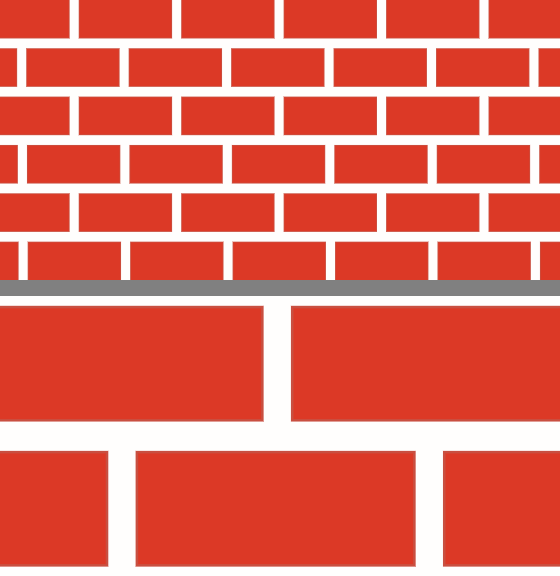
Top, the full canvas; bottom, a detail of the centre.
A Shadertoy shader for this pattern:

```glsl
// Running-bond wall of flat red bricks with wide white mortar joints.

// Signed distance to a sharp-cornered box, measured along the nearest axis
float boxDistance(vec2 p, vec2 halfSize) {
    vec2 d = abs(p) - halfSize;
    return max(d.x, d.y);
}

// Antialiased step: 0 below zero, 1 above
float coverage(float d, float pixel) {
    return clamp(d / pixel + 0.5, 0.0, 1.0);
}

void mainImage(out vec4 fragColor, in vec2 fragCoord) {
    float pixel = 1.0 / iResolution.y;
    vec2 pitch = vec2(0.3659, 0.1727);

    // Canvas heights, measured from the top left
    vec2 p = vec2(fragCoord.x, iResolution.y - fragCoord.y) * pixel;

    // Six courses; the outer two run off the canvas without a joint
    float fromFirst = clamp(p.y - 0.0685, 0.0, 5.0 * pitch.y);
    float course = floor(fromFirst / pitch.y + 0.5);

    // Odd courses are staggered and drift slightly to the right going down
    bool staggered = mod(course, 2.0) > 0.5;
    float center = staggered ? 0.2604 + 0.0013 * (course - 1.0) : 0.4479;

    // Brick-local position
    vec2 local;
    local.x = (fract((p.x - center) / pitch.x + 0.5) - 0.5) * pitch.x;
    local.y = fromFirst - course * pitch.y;
    float d = boxDistance(local, vec2(0.1667, 0.0689));

    // Brick face, thin dull rim, then mortar
    vec3 color = vec3(0.863, 0.224, 0.149);
    color = mix(color, vec3(0.79, 0.31, 0.25), coverage(d + 0.003, pixel));
    color = mix(color, vec3(1.0, 0.995, 0.993), coverage(d, pixel));
    fragColor = vec4(color, 1.0);
}
```
